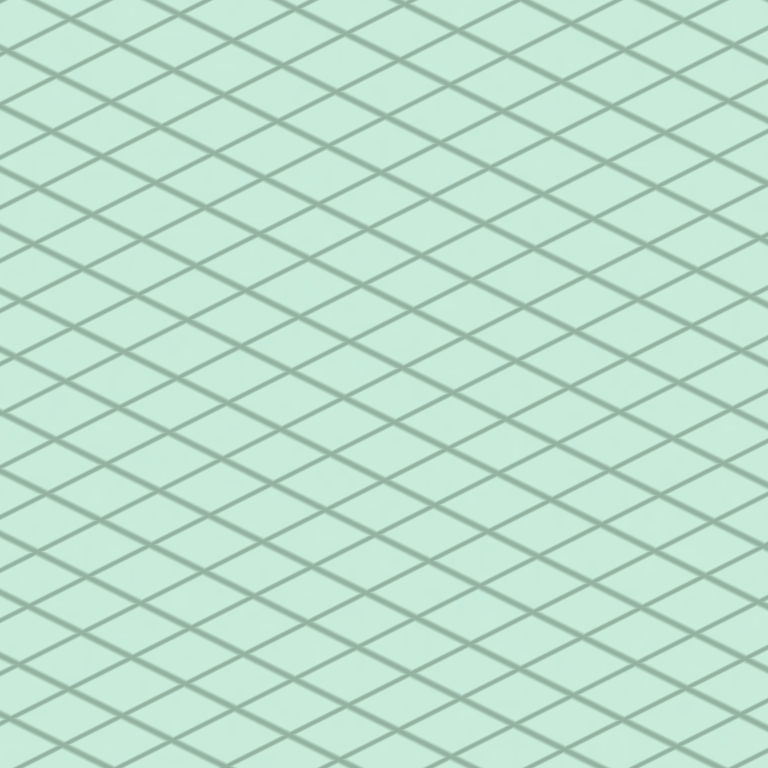
Give the GLSL for this pattern, as a WebGL 2 fragment shader.

```glsl
#version 300 es
precision highp float;
// A slanted lattice of flat diamonds: two families of parallel grey-green
// lines cross on pale mint. Each family repeats in slightly uneven pairs,
// and the falling lines are broader and softer than the rising ones.

uniform vec2 u_resolution;
out vec4 fragColor;

const vec3 MINT = vec3(0.784, 0.922, 0.855);
const vec3 LINE_GREEN = vec3(0.575, 0.697, 0.627);

// Sine-free hash of a lattice point, 0 to 1.
float hash(vec2 p) {
    vec3 q = fract(vec3(p.xyx) * 0.1031);
    q += dot(q, q.yzx + 33.33);
    return fract((q.x + q.y) * q.z);
}

// Smooth value noise.
float noise(vec2 p) {
    vec2 cell = floor(p);
    vec2 f = fract(p);
    f = f * f * (3.0 - 2.0 * f);
    float low = mix(hash(cell), hash(cell + vec2(1.0, 0.0)), f.x);
    float high = mix(hash(cell + vec2(0.0, 1.0)), hash(cell + vec2(1.0)), f.x);
    return mix(low, high, f.y);
}

// Distance from a coordinate to the nearest mark at start + n * period.
float repeatDistance(float coord, float start, float period) {
    return abs(fract((coord - start) / period + 0.5) - 0.5) * period;
}

// Perpendicular distance to lines y = slope * x + c, where c repeats
// every period as a pair of lines separated by gap.
float lineDistance(vec2 p, float slope, float start, float gap, float period) {
    float c = p.y - slope * p.x;
    float nearest = min(repeatDistance(c, start, period),
                        repeatDistance(c, start + gap, period));
    return nearest * inversesqrt(1.0 + slope * slope);
}

// Coverage of a line with a soft edge, never sharper than a pixel.
float stroke(float dist, float halfWidth, float softness, float pixel) {
    float blur = max(softness, 0.7 * pixel);
    return 1.0 - smoothstep(halfWidth - blur, halfWidth + blur, dist);
}

void main() {
    float pixel = 1.0 / u_resolution.y;
    vec2 uv = gl_FragCoord.xy * pixel;
    vec2 p = vec2(uv.x, 1.0 - uv.y);   // measured down from the top edge

    // The two line families; slopes are in downward coordinates.
    float falling = lineDistance(p, 0.494, 0.0618, 0.0762, 0.1583);
    float rising = lineDistance(p, -0.503, 0.0710, 0.0651, 0.1344);

    float ink = max(stroke(falling, 0.0039, 0.0031, pixel),
                    stroke(rising, 0.0028, 0.0019, pixel));

    // Very faint mottling of the ground.
    vec3 ground = MINT + 0.006 * (noise(uv * 70.0) - 0.5);

    fragColor = vec4(mix(ground, LINE_GREEN, ink), 1.0);
}
```
